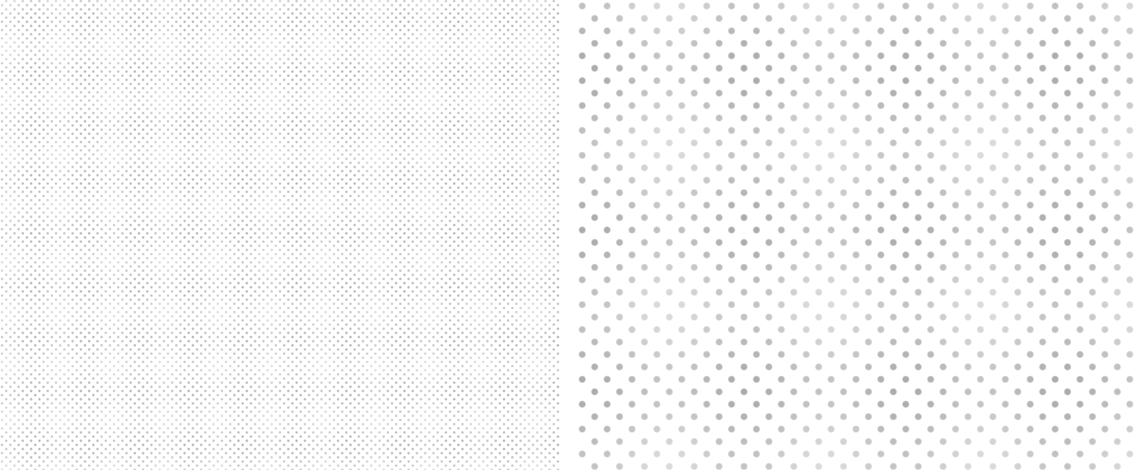
Left: the whole. Right: its middle third, enlarged.
This pattern is drawn by a WebGL 1 fragment shader. Its source:

```glsl
precision highp float;
// Small soft grey dots in a staggered grid on white, fading in slow bands.

uniform vec2 u_resolution;

// Vector from the nearest point of a unit grid passing through offset.
vec2 gridVector(vec2 p, vec2 offset) {
  return fract(p - offset + 0.5) - 0.5;
}

// Dot strength at a dot center: slow waves across and down.
float bandStrength(vec2 center) {
  vec2 wave = cos(6.2832 * (center - vec2(35.7, 21.7)) / vec2(6.35, 6.4));
  return 1.0 + 0.2 * (wave.x + wave.y);
}

void main() {
  // Cell units: 67.5 cells across, measured from the top left.
  float pixel = 67.5 / u_resolution.x;
  vec2 p = vec2(gl_FragCoord.x, u_resolution.y - gl_FragCoord.y) * pixel;

  // Two interleaved grids, half a cell apart both ways.
  vec2 toDot = gridVector(p, vec2(0.25, 0.625));
  vec2 toOther = gridVector(p, vec2(0.75, 0.125));
  if (length(toOther) < length(toDot)) toDot = toOther;

  // Soft round dots, each with one strength of grey.
  float edge = pixel;
  float dotMask = 1.0 - smoothstep(-edge, edge, length(toDot) - 0.132);
  float darkness = 0.235 * bandStrength(p - toDot);

  gl_FragColor = vec4(vec3(1.0 - darkness * dotMask), 1.0);
}
```
